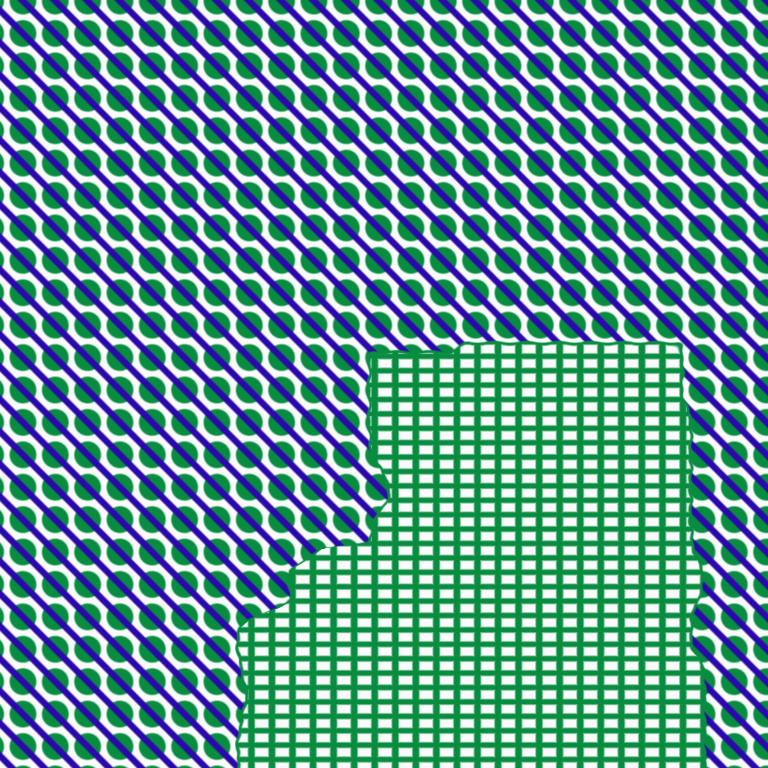
This pattern is drawn by a Shadertoy shader. Its source:

```glsl
#define GREEN vec3(0.03, 0.55, 0.25)
#define VIOLET vec3(0.17, 0.03, 0.67)
#define PAPER vec3(0.98, 0.99, 0.99)
#define DOT_PITCH vec2(0.0421, 0.0422)
#define DOT_ORIGIN vec2(0.0299, 0.9564)
#define DOT_RADIUS 0.0174
#define STRIPE_HALF 0.0042
#define PANE_PITCH vec2(0.02676, 0.01875)
#define PANE_ORIGIN vec2(0.5013, 0.5267)
#define PANE_HALF vec2(0.0089, 0.0057)
#define RIM 0.004
#define SOFTNESS 0.0018

// Offset from the centre of the nearest cell
vec2 cellOffset(vec2 p, vec2 origin, vec2 pitch) {
    return (fract((p - origin) / pitch + 0.5) - 0.5) * pitch;
}

float bump(float x, float centre, float width) {
    float t = (x - centre) / width;
    return exp(-t * t);
}

// Smooth minimum, rounds the corners
float roundMin(float a, float b, float k) {
    float h = max(k - abs(a - b), 0.0) / k;
    return min(a, b) - 0.25 * h * h * k;
}

// Irregular stepped block, positive inside
float blockDepth(vec2 p) {
    float wobble = 0.0012 * sin(p.y * 149.0) + 0.0008 * sin(p.y * 307.0 + 1.0);

    float left = 0.308 + wobble
        + 0.011 * bump(p.y, 0.095, 0.035)
        + 0.068 * smoothstep(0.180, 0.222, p.y)
        + 0.040 * smoothstep(0.255, 0.288, p.y)
        + 0.063 * smoothstep(0.284, 0.296, p.y)
        + 0.026 * bump(p.y, 0.362, 0.035);

    float right = 0.919 + wobble
        - 0.018 * smoothstep(0.120, 0.170, p.y)
        + 0.016 * bump(p.y, 0.245, 0.035)
        - 0.011 * smoothstep(0.455, 0.485, p.y);

    float top = 0.543 + 0.012 * smoothstep(0.585, 0.610, p.x)
        + 0.0012 * sin(p.x * 149.0);

    float sides = min(p.x - left, right - p.x);
    return roundMin(sides, top - p.y, 0.012);
}

// Dots threaded on falling diagonal stripes
vec3 dotField(vec2 p, float soft) {
    vec2 q = cellOffset(p, DOT_ORIGIN, DOT_PITCH);
    float disc = length(q) - DOT_RADIUS;
    vec2 cell = (p - DOT_ORIGIN) / DOT_PITCH;
    float phase = fract(cell.x + cell.y + 0.5) - 0.5;
    float stripe = abs(phase) * DOT_PITCH.x * 0.7071 - STRIPE_HALF;
    vec3 color = mix(GREEN, PAPER, smoothstep(-soft, soft, disc));
    return mix(VIOLET, color, smoothstep(-soft, soft, stripe));
}

// Pale panes between green bars
vec3 paneField(vec2 p, float depth, float soft) {
    vec2 q = abs(cellOffset(p, PANE_ORIGIN, PANE_PITCH)) - PANE_HALF;
    float pane = max(max(q.x, q.y), RIM - depth);
    return mix(PAPER, GREEN, smoothstep(-soft, soft, pane));
}

void mainImage(out vec4 fragColor, in vec2 fragCoord) {
    vec2 p = fragCoord / iResolution.xy;
    float soft = max(SOFTNESS, 0.7 / iResolution.y);
    float depth = blockDepth(p);
    float edge = max(fwidth(depth), 0.001);
    float inside = smoothstep(-edge, edge, depth);
    vec3 color = mix(dotField(p, soft), paneField(p, depth, soft), inside);
    fragColor = vec4(color, 1.0);
}
```
